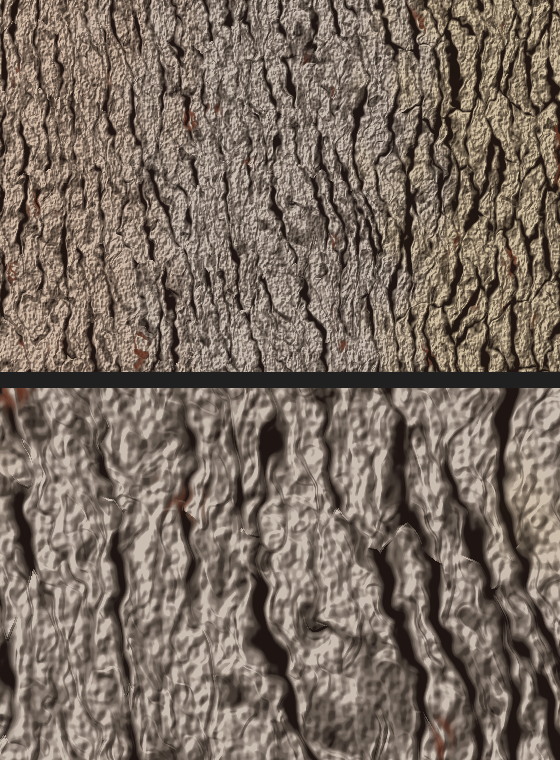
Top: the whole. Bottom: its middle third, enlarged.
Reproduce this texture procedurally as a WebGL 1 fragment shader.

```glsl
precision highp float;
// Furrowed tree bark: long leaning ridges, dark fissures and flaky, side-lit plates.

uniform vec2 u_resolution;

const vec2 PLATE_SCALE = vec2(18.0, 5.6);   // plates per canvas height, across and along
const float PLATE_JITTER = 0.85;
const float LEAN = 0.16;                    // slant of the ridges near the middle
const float FISSURE_WIDTH = 0.011;
const float RIDGE_HEIGHT = 0.011;
const float FLAKE_HEIGHT = 0.0042;
const float GRAIN_HEIGHT = 0.007;
const float SLOPE_STEP = 0.0018;
const vec2 LIGHT = vec2(-0.72, 0.69);
const float BASE_TONE = 0.74;
const float LIGHT_GAIN = 0.52;
const float FISSURE_SHADE = 0.05;
const float PIT_SHADE = 0.55;

const vec3 FISSURE = vec3(0.12, 0.08, 0.07);
const vec3 UMBER = vec3(0.27, 0.23, 0.20);
const vec3 BROWN = vec3(0.41, 0.36, 0.32);
const vec3 TAUPE = vec3(0.54, 0.48, 0.44);
const vec3 ASH = vec3(0.66, 0.60, 0.55);
const vec3 PALE = vec3(0.80, 0.74, 0.69);
const vec3 RUST = vec3(0.46, 0.20, 0.12);

const vec3 WARM_TINT = vec3(1.03, 0.99, 0.95);
const vec3 GREY_TINT = vec3(0.99, 1.0, 1.01);
const vec3 LICHEN_TINT = vec3(1.03, 1.02, 0.92);

vec2 hash2(vec2 p) {
  vec3 h = fract(p.xyx * vec3(0.1031, 0.1030, 0.0973));
  h += dot(h, h.yzx + 33.33);
  return fract((h.xx + h.yz) * h.zy);
}

float cornerSlope(vec2 cell, vec2 offset) {
  return dot(hash2(cell) * 2.0 - 1.0, offset);
}

float gradientNoise(vec2 p) {
  vec2 i = floor(p), f = p - i;
  vec2 u = f * f * f * (f * (f * 6.0 - 15.0) + 10.0);
  vec2 e = vec2(1.0, 0.0);
  float low = mix(cornerSlope(i, f), cornerSlope(i + e, f - e), u.x);
  float high = mix(cornerSlope(i + e.yx, f - e.yx), cornerSlope(i + 1.0, f - 1.0), u.x);
  return mix(low, high, u.y);
}

// Bends straight columns into leaning, wavy and ragged ones.
vec2 growthWarp(vec2 p) {
  float middle = smoothstep(0.0, 0.4, p.x) * (1.0 - smoothstep(0.75, 1.15, p.x));
  vec2 q = p;
  q.x += LEAN * middle * (p.y - 0.5);
  q.x += 0.045 * gradientNoise(p * vec2(5.0, 4.5));
  q.x += 0.022 * gradientNoise(p * vec2(21.0, 14.0) + 5.0);
  q.x += 0.012 * gradientNoise(p * vec2(52.0, 40.0) + 9.0);
  q.y += 0.05 * gradientNoise(p * vec2(16.0, 9.0) + 21.0);
  q.y += 0.014 * gradientNoise(p * vec2(48.0, 38.0) + 25.0);
  return q;
}

// Distance to the nearest plate edge in canvas units.
float plateEdge(vec2 q, float blocky) {
  vec2 s = q * PLATE_SCALE, cell = floor(s);
  vec2 nearest = vec2(0.0);
  float best = 10.0;
  for (int j = -1; j <= 1; j++) for (int i = -1; i <= 1; i++) {
    vec2 c = cell + vec2(i, j);
    vec2 r = c + 0.5 + PLATE_JITTER * (hash2(c) - 0.5) - s;
    float d = dot(r, r);
    if (d < best) { best = d; nearest = r; }
  }
  float edge = 1.0;
  for (int j = -1; j <= 1; j++) for (int i = -1; i <= 1; i++) {
    vec2 c = cell + vec2(i, j);
    vec2 r = c + 0.5 + PLATE_JITTER * (hash2(c) - 0.5) - s;
    vec2 gap = r - nearest;
    if (dot(gap, gap) > 0.0001) {
      vec2 n = normalize(gap), slope = n * PLATE_SCALE;
      float crosswise = abs(slope.y) / length(slope);
      float d = dot(0.5 * (r + nearest), n) / length(slope);
      edge = min(edge, d + mix(0.024, 0.003, blocky) * crosswise);
    }
  }
  return edge;
}

// x: relief height, y: openness (0 in fissures, 1 on ridges).
vec2 surface(vec2 p) {
  vec2 q = growthWarp(p);
  float edge = plateEdge(q, smoothstep(0.85, 1.15, p.x));
  edge += 0.014 * gradientNoise(q * vec2(17.0, 7.0) + 13.0);
  edge += 0.009 * gradientNoise(p * vec2(48.0, 30.0) + 33.0);
  float ridge = smoothstep(0.0005, FISSURE_WIDTH, edge);

  float groove = smoothstep(0.0, 0.09, abs(gradientNoise(q * vec2(34.0, 8.0) + 3.0)));
  float flake = smoothstep(-0.05, 0.05, gradientNoise(q * vec2(38.0, 18.0) + 17.0));
  float chip = smoothstep(-0.06, 0.06, gradientNoise(q * vec2(70.0, 44.0) + 27.0));
  float pit = smoothstep(0.18, 0.34, gradientNoise(q * vec2(46.0, 27.0) + 63.0));
  float grain = gradientNoise(p * vec2(84.0, 62.0))
              + 0.8 * gradientNoise(p * vec2(150.0, 118.0) + 8.0);
  float detail = FLAKE_HEIGHT * (flake + 0.6 * chip + 0.6 * groove - 0.6 * pit);
  float height = ridge * RIDGE_HEIGHT + (0.3 + 0.7 * ridge) * (detail + GRAIN_HEIGHT * grain);
  return vec2(height, ridge * mix(0.5, 1.0, groove) * (1.0 - PIT_SHADE * pit));
}

vec3 barkRamp(float t) {
  vec3 c = mix(FISSURE, UMBER, smoothstep(0.08, 0.24, t));
  c = mix(c, BROWN, smoothstep(0.24, 0.43, t));
  c = mix(c, TAUPE, smoothstep(0.43, 0.62, t));
  c = mix(c, ASH, smoothstep(0.62, 0.79, t));
  return mix(c, PALE, smoothstep(0.79, 0.97, t));
}

void main() {
  vec2 p = gl_FragCoord.xy / u_resolution.y;
  vec2 bark = surface(p);
  vec2 slope = vec2(surface(p + vec2(SLOPE_STEP, 0.0)).x,
                    surface(p + vec2(0.0, SLOPE_STEP)).x) - bark.x;
  slope /= SLOPE_STEP;

  // Side light, weathered patches and fissure shade
  float lit = -dot(slope, LIGHT) / sqrt(1.0 + dot(slope, slope));
  float patches = gradientNoise(p * vec2(9.0, 5.0) + 31.0);
  float speckle = gradientNoise(p * vec2(140.0, 105.0) + 45.0);
  float tone = BASE_TONE + LIGHT_GAIN * lit + 0.16 * patches + 0.2 * speckle;
  tone *= mix(FISSURE_SHADE, 1.0, bark.y);
  vec3 color = barkRamp(tone);

  // Warm left, grey middle, lichen on the right, rust in a few hollows
  vec3 tint = mix(WARM_TINT, GREY_TINT, smoothstep(0.2, 0.6, p.x + 0.3 * patches));
  tint = mix(tint, LICHEN_TINT, smoothstep(0.95, 1.25, p.x + 0.4 * patches));
  float rust = smoothstep(0.32, 0.5, gradientNoise(p * vec2(15.0, 8.0) + 57.0));
  rust *= smoothstep(0.1, 0.3, bark.y) * (1.0 - smoothstep(0.5, 0.9, bark.y));
  color = mix(color * tint, RUST, 0.6 * rust);
  gl_FragColor = vec4(color, 1.0);
}
```
